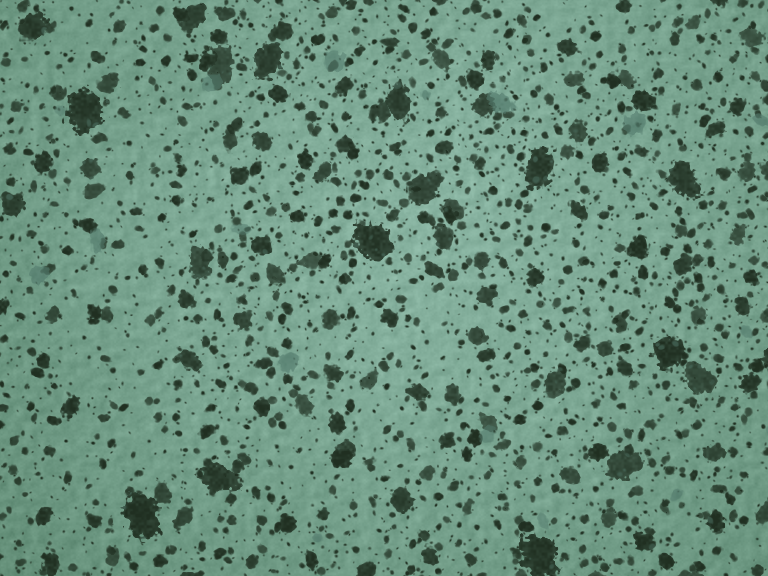
Reproduce this texture procedurally as a WebGL 2 fragment shader.

```glsl
#version 300 es
precision highp float;
// Pale green, softly lit rough paper spattered with ragged dark ink spots.

uniform vec2 u_resolution;
out vec4 fragColor;

// Lengths are fractions of the canvas height.
const vec3 PAPER_LIGHT = vec3(0.555, 0.725, 0.655);
const vec3 PAPER_SHADE = vec3(0.385, 0.555, 0.465);
const vec3 INK = vec3(0.125, 0.185, 0.130);
const vec3 STAIN = vec3(0.320, 0.475, 0.420);
const vec2 LIGHT_CENTER = vec2(0.56, 0.62);   // fraction of the canvas
const float LIGHT_FALLOFF = 1.15;
const float EDGE_SOFTNESS = 0.0021;
const float RAGGEDNESS = 0.85;
const float INK_MIN = 0.70;                   // opacity of the faintest spots
const float RELIEF = 0.045;
const float GRAIN = 0.025;

float hash(vec2 p) {
    return fract(sin(dot(p, vec2(127.1, 311.7))) * 43758.5453);
}

vec2 hash2(vec2 p) {
    return vec2(hash(p), hash(p + 57.3));
}

float noise(vec2 p) {
    vec2 i = floor(p), f = fract(p);
    f = f * f * (3.0 - 2.0 * f);
    return mix(mix(hash(i), hash(i + vec2(1, 0)), f.x),
               mix(hash(i + vec2(0, 1)), hash(i + vec2(1, 1)), f.x), f.y);
}

// Opacity of one layer of jittered spots; ragged is a signed rim offset
// relative to the radius.
float spots(vec2 p, float cell, vec2 radii, float density, float ragged, float seed) {
    float soft = max(EDGE_SOFTNESS, 1.0 / u_resolution.y);
    vec2 home = floor(p / cell);
    float cover = 0.0;
    for (int y = -1; y <= 1; y++) {
        for (int x = -1; x <= 1; x++) {
            vec2 id = home + vec2(x, y);
            vec2 key = id + seed;
            vec2 center = (id + hash2(key)) * cell;
            float crowding = mix(0.6, 1.4, noise(center * 5.0 + 3.0));
            if (hash(key + 11.9) > density * crowding) continue;

            // Random size and a slightly stretched, rotated outline
            float size = hash(key + 23.4);
            float radius = mix(radii.x, radii.y, size * size);
            float angle = 6.2832 * hash(key + 31.7);
            float stretch = mix(1.0, 1.3, hash(key + 43.1));
            vec2 d = p - center;
            d = mat2(cos(angle), -sin(angle), sin(angle), cos(angle)) * d;
            d *= vec2(stretch, 1.0 / stretch);

            float dist = length(d) - radius * (1.0 + ragged);
            float opacity = mix(INK_MIN, 1.0, hash(key + 71.5));
            opacity *= mix(0.9, 1.0, smoothstep(0.0, -0.6 * radius, dist));
            cover = max(cover, opacity * (1.0 - smoothstep(-soft, soft, dist)));
        }
    }
    return cover;
}

// Lit paper: broad falloff, slanted relief and fine grain
vec3 paper(vec2 p, vec2 uv) {
    float lit = 0.95 - LIGHT_FALLOFF * length((uv - LIGHT_CENTER) * vec2(1.0, 0.85));
    lit += 0.12 * (noise(p * 6.0) - 0.5);
    vec2 q = p * 75.0;
    vec2 slope = vec2(0.5, -0.4);
    float relief = noise(q + slope) - noise(q - slope);
    relief += 0.5 * (noise(q * 2.3 + slope) - noise(q * 2.3 - slope));
    vec3 color = mix(PAPER_SHADE, PAPER_LIGHT, clamp(lit, 0.0, 1.0));
    return color + RELIEF * relief + GRAIN * (noise(p * 330.0) - 0.5);
}

void main() {
    vec2 uv = gl_FragCoord.xy / u_resolution;
    vec2 p = gl_FragCoord.xy / u_resolution.y;

    float coarse = noise(p * 85.0) - 0.5;
    float fine = noise(p * 210.0 + 9.0) - 0.5;
    float ragged = RAGGEDNESS * (0.6 * coarse + 0.5 * fine);

    // Spatter, from blots down to specks
    float blots = spots(p, 0.150, vec2(0.0170, 0.0370), 0.50, ragged, 1.0);
    float ink = blots;
    ink = max(ink, spots(p, 0.060, vec2(0.0070, 0.0180), 0.85, ragged, 101.0));
    ink = max(ink, spots(p, 0.030, vec2(0.0035, 0.0090), 0.70, ragged, 203.0));
    ink = max(ink, spots(p, 0.016, vec2(0.0012, 0.0030), 0.50, ragged, 307.0));
    ink *= 1.0 + 0.16 * fine;

    // Pale flakes inside the blots, and a few loose washed-out stains
    float flakes = blots * spots(p, 0.022, vec2(0.0020, 0.0065), 0.40, ragged, 401.0);
    float stains = spots(p, 0.170, vec2(0.0080, 0.0200), 0.35, ragged, 503.0);

    vec3 color = mix(paper(p, uv), INK, clamp(ink, 0.0, 1.0));
    color = mix(color, STAIN + 0.05 * fine, max(0.6 * flakes, 0.75 * stains));
    fragColor = vec4(color, 1.0);
}
```
